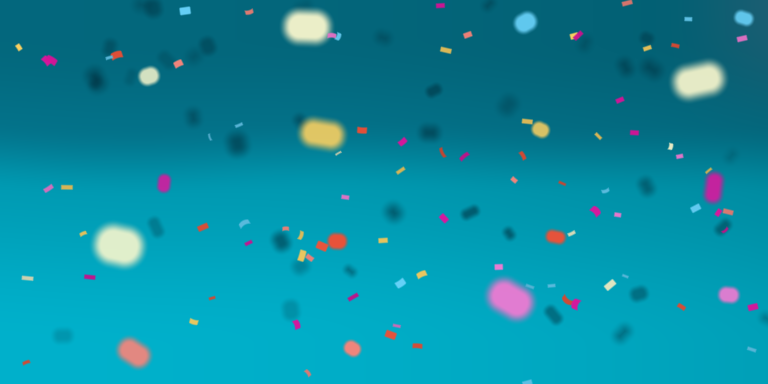
Give the GLSL for this background, as a Shadertoy shader.

```glsl
// Confetti drifting in front of a teal wall, with blurred near pieces and soft shadows.
#define SHADOWS 38
#define CONFETTI 84
#define BOKEH 16
#define HORIZON 0.60
#define WALL_LOW vec3(0.0, 0.665, 0.765)
#define WALL_MID vec3(0.0, 0.575, 0.665)
#define WALL_TOP vec3(0.01, 0.39, 0.47)
#define SHADOW_TINT vec3(0.0, 0.20, 0.26)
#define CHIP_SIZE 0.0135
#define BOKEH_SIZE 0.062
#define EDGE 0.003

const vec3 PALETTE[7] = vec3[7](
    vec3(0.95, 0.94, 0.78),   // cream
    vec3(0.93, 0.46, 0.80),   // pink
    vec3(0.98, 0.80, 0.36),   // yellow
    vec3(0.95, 0.50, 0.46),   // salmon
    vec3(0.86, 0.07, 0.60),   // magenta
    vec3(0.40, 0.80, 0.95),   // sky
    vec3(0.92, 0.30, 0.20));  // red

vec4 hash4(float n) {
    vec4 p = fract(n * vec4(0.1031, 0.1030, 0.0973, 0.1099));
    p += dot(p, p.wzxy + 33.33);
    return fract((p.xxyz + p.yzzw) * p.zywx);
}

// Coverage of a rotated, bent, rounded rectangle with a soft edge.
float chip(vec2 p, vec2 halfSize, float angle, float bend, float corner, float blur) {
    float c = cos(angle), s = sin(angle);
    p = vec2(c * p.x + s * p.y, c * p.y - s * p.x);
    p.y += bend * p.x * p.x;
    float r = corner * min(halfSize.x, halfSize.y);
    vec2 q = abs(p) - halfSize + r;
    float d = length(max(q, 0.0)) + min(max(q.x, q.y), 0.0) - r;
    return 1.0 - smoothstep(-blur, blur, d);
}

vec3 wall(vec2 p, float aspect) {
    float x = p.x / aspect;
    float wave = 0.012 * sin(5.0 * x + 1.0) + 0.008 * sin(11.0 * x);
    float y = p.y + 0.03 * (x - 0.5) + wave;
    vec3 low = mix(WALL_LOW, WALL_MID, smoothstep(0.1, HORIZON, y));
    vec3 high = mix(WALL_TOP * 1.12, WALL_TOP, smoothstep(HORIZON, 0.9, y));
    vec3 col = mix(low, high, smoothstep(HORIZON - 0.11, HORIZON + 0.08, y));
    col *= 1.04 - 0.10 * x * x;
    float corner = smoothstep(0.85, 1.05, x) * smoothstep(0.6, 1.0, p.y);
    return mix(col, vec3(0.17, 0.37, 0.45), 0.7 * corner);
}

void mainImage(out vec4 fragColor, in vec2 fragCoord) {
    vec2 p = fragCoord / iResolution.y;
    float aspect = iResolution.x / iResolution.y;
    vec2 frame = vec2(aspect, 1.0);
    float edge = max(EDGE, 0.75 / iResolution.y);
    vec3 col = wall(p, aspect);

    // Out-of-focus shadows, fewer near the floor
    for (int i = 0; i < SHADOWS; i++) {
        vec4 a = hash4(float(i) + 211.0), b = hash4(float(i) + 517.0);
        vec2 centre = frame * vec2(a.x, pow(a.y, 0.65));
        vec2 halfSize = mix(0.012, 0.027, a.z) * vec2(1.0, mix(0.5, 0.9, a.w));
        float cover = chip(p - centre, halfSize, 3.14 * b.x, 0.0, 0.9, mix(0.009, 0.022, b.y));
        col = mix(col, SHADOW_TINT, cover * mix(0.2, 0.65, b.z));
    }

    // Large blurred pieces, spread evenly and shrinking with the index
    for (int i = 0; i < BOKEH; i++) {
        float n = float(i);
        vec4 a = hash4(n + 83.0);
        vec2 centre = frame * fract(vec2(0.40, 0.93) + n * vec2(0.7549, -0.5698));
        float size = BOKEH_SIZE * mix(1.0, 0.42, smoothstep(2.0, 9.0, n)) * mix(0.85, 1.05, a.x);
        vec2 halfSize = size * vec2(1.0, mix(0.55, 0.88, a.y));
        int kind = i < 3 ? 0 : (i - 2) % 7;
        float tilt = kind == 4 ? 1.45 : 1.3 * (a.z - 0.5);
        float cover = chip(p - centre, halfSize, tilt, 0.0, 0.95, 0.28 * size);
        vec3 tint = PALETTE[kind] * mix(0.93, 1.03, cover);
        col = mix(col, tint, cover * mix(0.78, 0.96, a.w));
    }

    // Small sharp confetti
    for (int i = 0; i < CONFETTI; i++) {
        vec4 a = hash4(float(i) + 31.0), b = hash4(float(i) + 907.0);
        vec2 centre = frame * vec2(pow(a.x, 0.8), a.y);
        vec2 halfSize = CHIP_SIZE * mix(0.6, 1.15, a.z) * vec2(1.0, mix(0.28, 0.72, a.w));
        float bend = 50.0 * (b.y - 0.5) * step(0.5, b.w);
        float angle = 3.14 * (b.x - 0.5) * mix(0.25, 1.0, b.w);
        float cover = chip(p - centre, halfSize, angle, bend, 0.35, edge);
        vec3 tint = PALETTE[int(6.99 * pow(b.z, 0.7))] * mix(0.85, 1.05, a.w);
        col = mix(col, tint, 0.95 * cover);
    }

    fragColor = vec4(clamp(col, 0.0, 1.0), 1.0);
}
```
